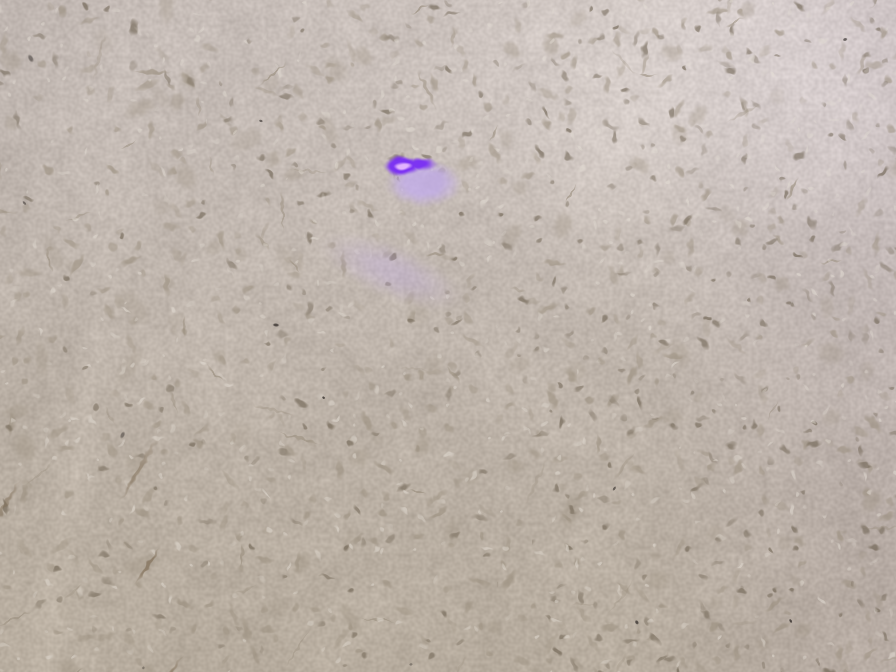
Reproduce this texture procedurally as a WebGL 1 fragment shader.

```glsl
precision highp float;
// Worn, polished concrete floor under soft light, with a small violet light spot.
// Gradient noise gives mottling and grain; jittered cells scatter stains, pits,
// pale specks and scratches over a broad warm-to-cool shade.
uniform vec2 u_resolution;

const vec3 WARM_FLOOR = vec3(0.715, 0.673, 0.618);
const vec3 COOL_FLOOR = vec3(0.780, 0.743, 0.722);
const vec3 SHEEN = vec3(0.075, 0.078, 0.085);
const vec3 STAIN = vec3(0.60, 0.555, 0.49);
const vec3 PIT = vec3(0.43, 0.385, 0.32);
const vec3 HOLE = vec3(0.16, 0.14, 0.13);
const vec3 SPECK = vec3(0.89, 0.865, 0.83);
const vec3 SCRATCH = vec3(0.50, 0.43, 0.34);
const vec3 VIOLET = vec3(0.47, 0.17, 0.96);
const vec3 LILAC = vec3(0.76, 0.67, 0.95);
const vec3 SPOT_CORE = vec3(0.93, 0.76, 1.0);
const vec2 SPOT = vec2(0.598, 0.753);
const float MOTTLE = 0.050;
const float GRAIN = 0.050;
const float TAU = 6.2832;

vec2 hash2(vec2 p) {
  vec3 q = fract(p.xyx * vec3(0.1031, 0.1030, 0.0973));
  q += dot(q, q.yzx + 33.33);
  return fract((q.xx + q.yz) * q.zy);
}

float corner(vec2 cell, vec2 offset) {
  float angle = TAU * hash2(cell).x;
  return dot(vec2(cos(angle), sin(angle)), offset);
}

float gradientNoise(vec2 p) {
  vec2 i = floor(p), f = fract(p);
  vec2 u = f * f * f * (f * (f * 6.0 - 15.0) + 10.0);
  vec2 e = vec2(1.0, 0.0);
  return mix(mix(corner(i, f), corner(i + e, f - e), u.x),
             mix(corner(i + e.yx, f - e.yx), corner(i + 1.0, f - 1.0), u.x), u.y);
}

float fbm(vec2 p) {
  float sum = 0.0, gain = 0.5;
  for (int i = 0; i < 4; i++) {
    sum += gain * gradientNoise(p);
    p = p * 2.1 + 17.3;
    gain *= 0.55;
  }
  return sum;
}

// Soft bump that is 1 inside an ellipse and fades out past its rim.
float ellipse(vec2 d, vec2 radius, float softness) {
  return 1.0 - smoothstep(1.0 - softness, 1.0 + softness, length(d / radius));
}

// Scattered ellipses: share is the filled part of the cells,
// turn holds the mean angle and its spread.
float flecks(vec2 p, float cellSize, vec2 radius, float share, vec2 turn, float seed) {
  vec2 base = floor(p / cellSize);
  float cover = 0.0;
  for (int y = -1; y <= 1; y++) {
    for (int x = -1; x <= 1; x++) {
      vec2 cell = base + vec2(float(x), float(y));
      vec2 place = hash2(cell + seed);
      vec2 kind = hash2(cell + seed + 57.7);
      vec2 form = hash2(cell + seed + 113.1);
      float angle = turn.x + turn.y * (form.x - 0.5);
      float c = cos(angle), s = sin(angle);
      vec2 d = p - (cell + place) * cellSize;
      d = vec2(c * d.x + s * d.y, c * d.y - s * d.x);
      vec2 size = radius * vec2(mix(0.45, 1.4, form.y * form.y), mix(0.7, 1.2, kind.y));
      float present = step(kind.x, share);
      cover = max(cover, present * mix(0.35, 1.0, place.y) * ellipse(d, size, 0.5));
    }
  }
  return cover;
}

vec3 floorShade(vec2 p) {
  vec3 color = mix(WARM_FLOOR, COOL_FLOOR, smoothstep(-0.1, 1.0, p.y + 0.08 * (p.x - 0.67)));
  vec2 fromSheen = (p - vec2(1.09, 0.90)) / vec2(0.36, 0.22);
  color += SHEEN * exp(-dot(fromSheen, fromSheen));
  color += vec3(-0.005, -0.008, 0.012) * smoothstep(0.9, 1.35, p.x);
  color -= 0.025 * smoothstep(0.25, 0.0, p.x) * p.y;
  // Pale worn track down the left side
  float track = (p.x - 0.065 - 0.155 * p.y) / 0.022;
  color += 0.022 * exp(-track * track) * smoothstep(0.9, 0.5, p.y);
  color += MOTTLE * fbm(p * vec2(5.0, 6.0));
  color += 0.045 * fbm(p * 24.0 + 8.0);
  return color + GRAIN * (gradientNoise(p * 170.0) + 0.6 * gradientNoise(p * 83.0 + 5.0));
}

vec3 addWear(vec3 color, vec2 p) {
  vec2 rough = p + 0.005 * vec2(gradientNoise(p * 95.0), gradientNoise(p * 95.0 + 31.0));
  float right = smoothstep(0.25, 1.0, p.x);
  vec2 anyTurn = vec2(0.0, TAU);
  color = mix(color, STAIN, 0.34 * flecks(rough, 0.085, vec2(0.020, 0.012), 0.38, anyTurn, 3.0));
  color = mix(color, STAIN, 0.60 * flecks(rough, 0.034, vec2(0.011, 0.0045), 0.42, vec2(0.7, 4.0), 19.0));
  color = mix(color, PIT, 0.65 * flecks(rough, 0.031, vec2(0.0075, 0.0036), 0.12 + 0.30 * right, vec2(-0.5, 2.6), 41.0));
  color = mix(color, STAIN, 0.65 * flecks(rough, 0.090, vec2(0.021, 0.0020), 0.32, vec2(1.1, 2.8), 67.0));
  color = mix(color, SPECK, 0.55 * flecks(rough, 0.027, vec2(0.0055, 0.0027), 0.34, anyTurn, 83.0));
  color = mix(color, HOLE, 0.90 * flecks(p, 0.110, vec2(0.0036, 0.0028), 0.13, anyTurn, 97.0));
  float lowerLeft = smoothstep(0.5, 0.2, p.x) * smoothstep(0.4, 0.25, p.y);
  return mix(color, SCRATCH, 0.7 * lowerLeft * flecks(rough, 0.16, vec2(0.042, 0.003), 0.55, vec2(1.0, 0.3), 131.0));
}

vec3 addLightSpot(vec3 color, vec2 p) {
  vec2 d = p - SPOT + 0.004 * vec2(gradientNoise(p * 60.0), gradientNoise(p * 60.0 + 9.0));
  float glow = ellipse(d - vec2(0.032, -0.025), vec2(0.043, 0.027), 0.45);
  float ghost = ellipse(d - vec2(-0.015, -0.162) + vec2(0.0, 0.35 * d.x), vec2(0.065, 0.027), 0.8);
  float body = max(ellipse(d, vec2(0.023, 0.013), 0.3),
                   ellipse(d - vec2(0.025, 0.003), vec2(0.021, 0.007), 0.5));
  color = mix(color, LILAC, 0.70 * glow + 0.28 * ghost * (1.0 - glow));
  color = mix(color, VIOLET, 0.94 * body);
  return mix(color, SPOT_CORE, 0.9 * ellipse(d - vec2(0.002, -0.001), vec2(0.010, 0.005), 0.5));
}

void main() {
  vec2 p = gl_FragCoord.xy / u_resolution.y;
  vec3 color = addLightSpot(addWear(floorShade(p), p), p);
  gl_FragColor = vec4(clamp(color, 0.0, 1.0), 1.0);
}
```
